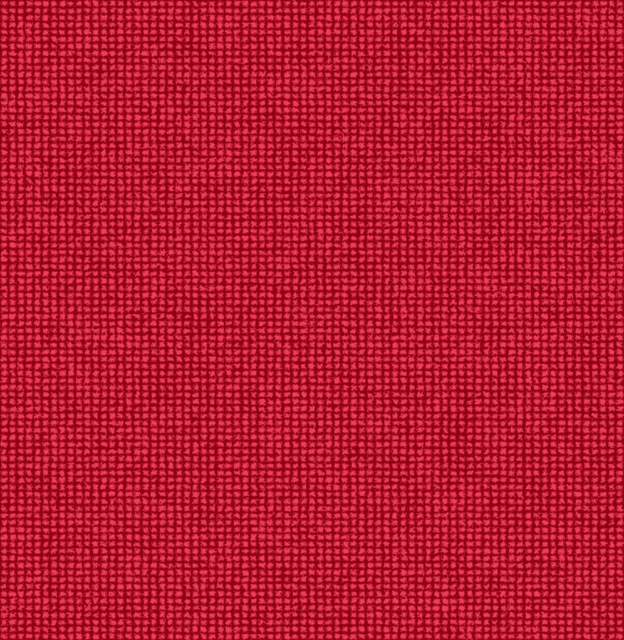
A WebGL 2 fragment shader for this texture:

```glsl
#version 300 es
precision highp float;
// Coarse woven cloth: a grid of small bright red stitches parted by dark gaps.
// Each stitch is a rounded-square distance field, frayed by fine speckle and
// gently resized along the threads, then averaged over a small footprint.

uniform vec2 u_resolution;
out vec4 outColor;

// Sine-free hash of a lattice point to 0..1
float hash(vec2 p) {
    vec3 q = fract(p.xyx * vec3(0.1031, 0.1030, 0.0973));
    q += dot(q, q.yzx + 33.33);
    return fract((q.x + q.y) * q.z);
}

float valueNoise(vec2 p) {
    vec2 cell = floor(p);
    vec2 f = fract(p);
    f = f * f * (3.0 - 2.0 * f);
    float low = mix(hash(cell), hash(cell + vec2(1, 0)), f.x);
    float high = mix(hash(cell + vec2(0, 1)), hash(cell + vec2(1, 1)), f.x);
    return mix(low, high, f.y);
}

// Distance from a stitch centre, between a circle and a square
float roundedSquare(vec2 p) {
    vec2 squared = p * p;
    return sqrt(sqrt(dot(squared, squared)));
}

// Bright stitch coverage, 0 in the gaps and 1 on the yarn
float stitchCoverage(vec2 uv) {
    // 75 stitches across and 90 down, each a little wider than tall
    vec2 weave = uv * vec2(75.0, 90.0);
    vec2 wander = vec2(valueNoise(weave + 17.0), valueNoise(weave + 143.0)) - 0.5;
    vec2 threads = weave + 0.14 * wander;
    vec2 stitch = floor(threads);
    vec2 local = fract(threads) - 0.5;

    // Thread thickness drifts along each column and row
    float columnSlub = valueNoise(vec2(stitch.x * 7.0 + 5.0, weave.y * 0.3)) - 0.5;
    float rowSlub = valueNoise(vec2(weave.x * 0.3, stitch.y * 7.0 + 311.0)) - 0.5;
    vec2 thickness = 1.0 + 0.18 * vec2(columnSlub, rowSlub);

    // Alternate stitches lean wide or tall, as threads pass over and under
    float over = mod(stitch.x + stitch.y, 2.0) * 2.0 - 1.0;
    thickness += 0.05 * vec2(over, -over);

    // Frayed edges from fine speckle and slightly larger tufts
    float speckle = hash(floor(uv * vec2(750.0, 768.0)) + 29.0) - 0.5;
    float tuft = valueNoise(uv * vec2(400.0, 410.0) + 613.0) - 0.5;
    float size = 0.318 + 0.03 * (hash(stitch + 71.0) - 0.5);
    float edge = size - roundedSquare(local / thickness) + 0.28 * speckle + 0.2 * tuft;
    return smoothstep(-0.06, 0.06, edge);
}

void main() {
    vec2 uv = gl_FragCoord.xy / u_resolution;

    // Average a 4 by 4 grid of samples, never narrower than the canvas sampling
    vec2 footprint = max(vec2(1.0 / 370.0), 1.0 / u_resolution);
    float coverage = 0.0;
    for (int i = 0; i < 16; i++) {
        vec2 offset = (vec2(i % 4, i / 4) - 1.5) / 4.0;
        coverage += stitchCoverage(uv + offset * footprint) / 16.0;
    }

    vec3 gapRed = vec3(0.545, 0.004, 0.07);
    vec3 stitchRed = vec3(0.95, 0.245, 0.365);
    outColor = vec4(mix(gapRed, stitchRed, coverage), 1.0);
}
```
